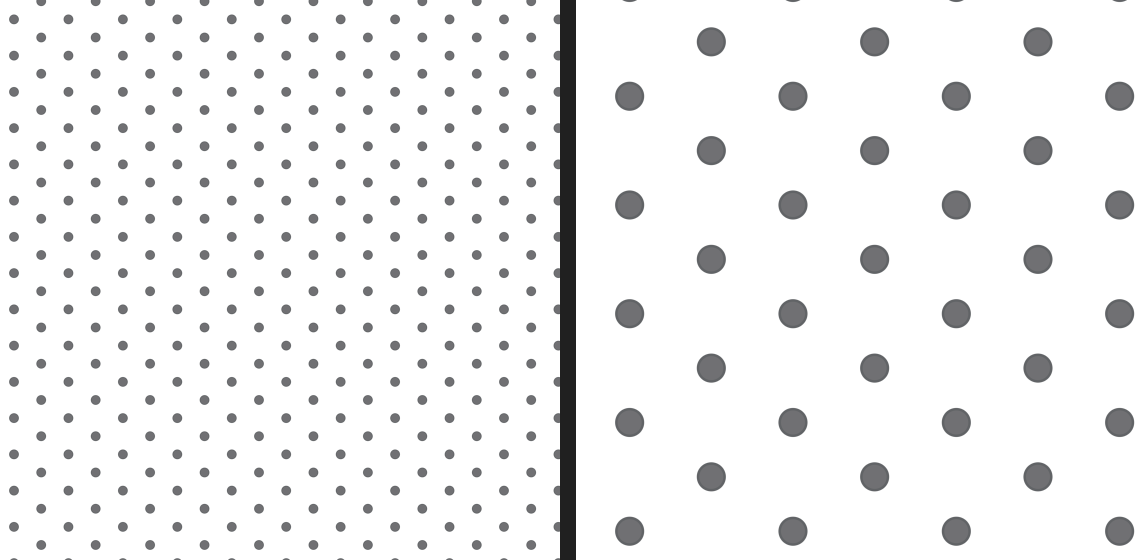
Left: the whole. Right: its middle third, enlarged.
Give the GLSL for this pattern, as a WebGL 2 fragment shader.

```glsl
#version 300 es
precision highp float;
// Staggered grey polka dots on white.
// Two rectangular lattices, the second shifted by half a pitch both ways,
// each give the distance to their nearest dot; the closer one is shaded.

uniform vec2 u_resolution;
out vec4 fragColor;

const vec2 PITCH = vec2(0.09722, 0.06473);       // spacing within one lattice
const vec2 FIRST_DOT = vec2(0.0250, 0.9654);     // centre of one reference dot
const float DOT_RADIUS = 0.00865;
const float RIM_WIDTH = 0.0015;

const vec3 PAPER = vec3(1.0);
const vec3 DOT_GREY = vec3(0.44, 0.44, 0.45);
const vec3 RIM_GREY = vec3(0.38, 0.39, 0.40);

// Distance from p to the nearest point of a rectangular lattice.
float latticeDistance(vec2 p, vec2 origin, vec2 pitch) {
    vec2 cell = (p - origin) / pitch;
    return length((fract(cell + 0.5) - 0.5) * pitch);
}

// Distance to the nearest point of a lattice with a point in each cell centre.
float staggeredDistance(vec2 p, vec2 origin, vec2 pitch) {
    float corners = latticeDistance(p, origin, pitch);
    float centres = latticeDistance(p, origin + 0.5 * pitch, pitch);
    return min(corners, centres);
}

// Antialiased disc coverage; softness is half the width of the edge.
float disc(float distanceToCentre, float radius, float softness) {
    return 1.0 - smoothstep(radius - softness, radius + softness, distanceToCentre);
}

void main() {
    float canvasSize = min(u_resolution.x, u_resolution.y);
    vec2 p = gl_FragCoord.xy / canvasSize;
    float softness = 0.7 / canvasSize;

    float d = staggeredDistance(p, FIRST_DOT, PITCH);

    // Slightly darker rim around a flat grey core.
    float core = disc(d, DOT_RADIUS - RIM_WIDTH, softness);
    vec3 ink = mix(RIM_GREY, DOT_GREY, core);

    vec3 colour = mix(PAPER, ink, disc(d, DOT_RADIUS, softness));
    fragColor = vec4(colour, 1.0);
}
```
